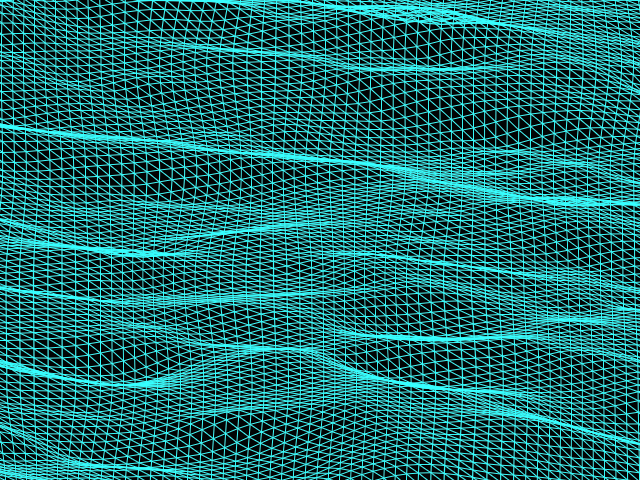
This background is drawn by a Shadertoy shader. Its source:

```glsl
// Wireframe of a rolling terrain seen from a low angle: thin cyan lines on black.
// Each grid row is lifted by layered value noise, so rows bunch up into ridges;
// per pixel, the rows and diagonals that may cross its grid column are summed.

const float COLUMN_WIDTH = 0.0247;  // grid column, in canvas heights
const float ROW_STEP     = 0.0101;  // mean row spacing, in canvas heights
const float LINE_WIDTH   = 0.0021;  // in canvas heights
const int   REACH        = 12;      // rows searched above and below a pixel
const float RIDGE_SHEAR  = 0.27;    // rows a ridge descends per column
const float SWAY         = 1.5;     // sideways bend of the columns, in columns
const float SWAY_SCALE   = 4.5;
const float RED_LOW      = 0.48;    // red share of dim lines
const float RED_DROP     = 0.27;    // loss of red share in bright lines
const vec3  BACKGROUND   = vec3(0.005, 0.015, 0.015);

float hash(vec2 p) {
    return fract(sin(dot(p, vec2(127.1, 311.7))) * 43758.5453);
}

float valueNoise(vec2 p) {
    vec2 cell = floor(p);
    vec2 f = fract(p);
    f = f * f * (3.0 - 2.0 * f);
    float low  = mix(hash(cell), hash(cell + vec2(1.0, 0.0)), f.x);
    float high = mix(hash(cell + vec2(0.0, 1.0)), hash(cell + vec2(1.0, 1.0)), f.x);
    return mix(low, high, f.y) - 0.5;
}

// Lift of a grid vertex, in row steps
float terrain(vec2 vertex) {
    vec2 p = vec2(vertex.x, vertex.y + RIDGE_SHEAR * vertex.x);
    float hills  = 12.0 * valueNoise(p / vec2(27.0, 15.0) + 3.7);
    float ridges = 7.0 * valueNoise(p / vec2(13.0, 5.3) + 17.3);
    float bumps  = 1.8 * valueNoise(p / vec2(6.0, 2.6) + 41.9);
    return hills + ridges + bumps;
}

float vertexHeight(vec2 vertex) {
    return (vertex.y + terrain(vertex)) * ROW_STEP;
}

// Share of a pixel covered by a line at the given distance
float lineCover(float dist, float pixel) {
    float overlap = 0.5 * (LINE_WIDTH + pixel) - abs(dist);
    return clamp(overlap, 0.0, min(LINE_WIDTH, pixel)) / pixel;
}

// Cover of a line running from one side of a column to the other
float spanCover(float left, float right, float across, float y, float pixel) {
    float slope = (right - left) / COLUMN_WIDTH;
    float dist = (y - mix(left, right, across)) * inversesqrt(1.0 + slope * slope);
    return lineCover(dist, pixel);
}

void mainImage(out vec4 fragColor, in vec2 fragCoord) {
    float pixel = 1.0 / iResolution.y;
    vec2 uv = fragCoord * pixel;

    // Gently bent columns
    float column = uv.x / COLUMN_WIDTH + SWAY * valueNoise(uv * SWAY_SCALE + 9.1);
    float index = floor(column);
    float across = column - index;

    // Column lines
    float edge = min(across, 1.0 - across) * COLUMN_WIDTH;
    float gap = 1.0 - lineCover(edge, pixel);

    // Row lines and the diagonals falling to the right
    float firstRow = floor(uv.y / ROW_STEP) - float(REACH);
    float rightBelow = vertexHeight(vec2(index + 1.0, firstRow - 1.0));
    for (int k = 0; k <= 2 * REACH; k++) {
        float row = firstRow + float(k);
        float left  = vertexHeight(vec2(index, row));
        float right = vertexHeight(vec2(index + 1.0, row));
        gap *= 1.0 - spanCover(left, right, across, uv.y, pixel);
        gap *= 1.0 - spanCover(left, rightBelow, across, uv.y, pixel);
        rightBelow = right;
    }

    // Dim lines are greyer, crowded ones a purer cyan
    float glow = 1.0 - gap;
    vec3 lineColor = vec3(glow * (RED_LOW - RED_DROP * glow), glow, glow);
    fragColor = vec4(max(BACKGROUND, lineColor), 1.0);
}
```
